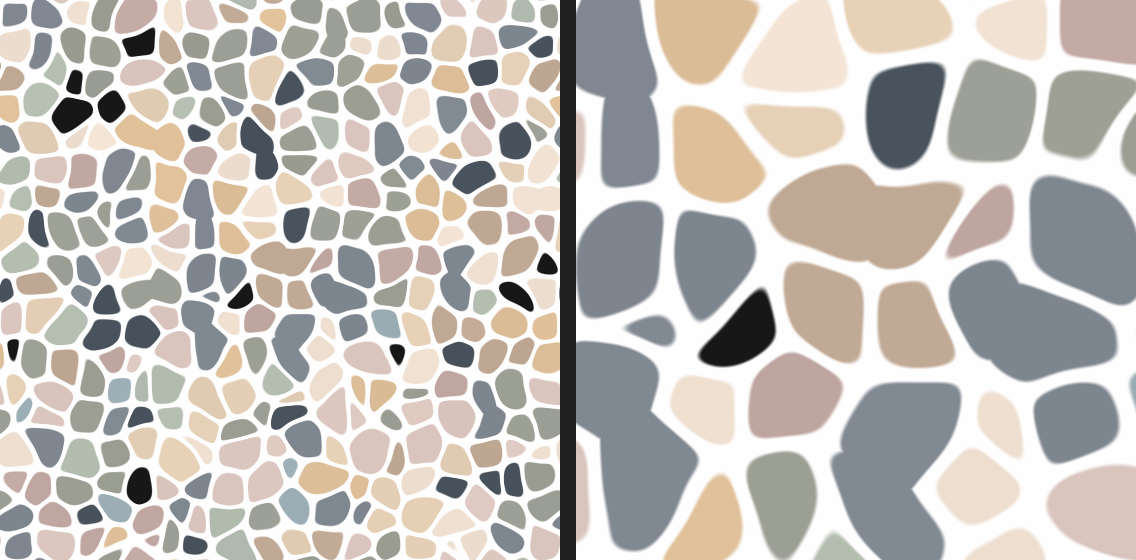
Left: the whole. Right: its middle third, enlarged.
This pattern is drawn by a three.js fragment shader. Its source:

```glsl
// Seamless terrazzo: rounded, muted pebbles packed closely on white.
varying vec2 vUv;

const float CELLS = 18.0;     // grid cells across the tile, even so pairs wrap
const float JITTER = 0.78;    // scatter of the stone centres
const float SIZE_SPREAD = 0.3;
const float ROUNDING = 0.08;  // corner softness, in cells
const float HALF_GAP = 0.072; // half the grout width, in cells
const float EDGE = 0.024;     // edge smoothing, in cells

float hash(vec2 p, float seed) {
  return fract(sin(dot(p, vec2(127.1, 311.7)) + seed * 74.7) * 43758.55);
}

// Wrapping gradient noise
float cornerSlope(vec2 corner, vec2 offset, float period, float seed) {
  float angle = 6.28318 * hash(mod(corner, period), seed);
  return dot(vec2(cos(angle), sin(angle)), offset);
}

float gradientNoise(vec2 p, float period, float seed) {
  vec2 i = floor(p);
  vec2 f = p - i;
  vec2 u = f * f * f * (f * (f * 6.0 - 15.0) + 10.0);
  vec2 e = vec2(1.0, 0.0);
  float low = mix(cornerSlope(i, f, period, seed),
                  cornerSlope(i + e.xy, f - e.xy, period, seed), u.x);
  float high = mix(cornerSlope(i + e.yx, f - e.yx, period, seed),
                   cornerSlope(i + e.xx, f - e.xx, period, seed), u.x);
  return mix(low, high, u.y);
}

vec2 warp(vec2 uv, float period, float seed) {
  return vec2(gradientNoise(uv * period, period, seed),
              gradientNoise(uv * period, period, seed + 1.0));
}

// Stone centre in xy, size weight in z
vec3 stoneSite(vec2 cell) {
  vec2 id = mod(cell, CELLS);
  vec2 shift = vec2(hash(id, 1.0), hash(id, 2.0)) - 0.5;
  return vec3(cell + 0.5 + JITTER * shift, SIZE_SPREAD * hash(id, 3.0));
}

float powerDistance(vec2 p, vec3 site) {
  vec2 d = p - site.xy;
  return dot(d, d) - site.z;
}

vec2 nearestCell(vec2 p) {
  vec2 best = floor(p);
  float least = 100.0;
  for (int y = -2; y <= 2; y++) {
    for (int x = -2; x <= 2; x++) {
      vec2 cell = floor(p) + vec2(x, y);
      float d = powerDistance(p, stoneSite(cell));
      if (d < least) { least = d; best = cell; }
    }
  }
  return best;
}

// A few stones fuse with a neighbour; the others are their own mate
vec2 mateOf(vec2 cell, float chance) {
  float across = step(0.5, hash(mod(floor(cell * 0.5), CELLS * 0.5), 4.0));
  vec2 mate = cell + (1.0 - 2.0 * mod(cell, 2.0)) * vec2(across, 1.0 - across);
  return hash(mod(min(cell, mate), CELLS), 5.0) < chance ? mate : cell;
}

// Smooth distance inside a stone to its borders, ignoring its mate
float stoneDepth(vec2 p, vec2 cell, vec2 mate) {
  vec3 own = stoneSite(cell);
  float ownDistance = powerDistance(p, own);
  float sum = 0.0001;
  for (int y = -2; y <= 2; y++) {
    for (int x = -2; x <= 2; x++) {
      vec2 other = floor(p) + vec2(x, y);
      if (distance(other, cell) < 0.5 || distance(other, mate) < 0.5) continue;
      vec3 site = stoneSite(other);
      float border = (powerDistance(p, site) - ownDistance)
                   / (2.0 * max(distance(site.xy, own.xy), 0.05));
      sum += exp(-max(border, -1.0) / ROUNDING);
    }
  }
  return -ROUNDING * log(sum);
}

vec3 stoneColour(float pick) {
  vec3 c = vec3(0.94, 0.88, 0.82);                    // cream
  c = mix(c, vec3(0.86, 0.78, 0.75), step(0.13, pick)); // blush
  c = mix(c, vec3(0.89, 0.81, 0.71), step(0.29, pick)); // sand
  c = mix(c, vec3(0.87, 0.75, 0.60), step(0.38, pick)); // amber
  c = mix(c, vec3(0.76, 0.66, 0.64), step(0.43, pick)); // rose
  c = mix(c, vec3(0.75, 0.66, 0.58), step(0.50, pick)); // tan
  c = mix(c, vec3(0.70, 0.74, 0.69), step(0.57, pick)); // sage
  c = mix(c, vec3(0.61, 0.62, 0.58), step(0.62, pick)); // moss grey
  c = mix(c, vec3(0.61, 0.68, 0.71), step(0.76, pick)); // pale teal
  c = mix(c, vec3(0.50, 0.53, 0.57), step(0.78, pick)); // slate
  c = mix(c, vec3(0.28, 0.32, 0.36), step(0.91, pick)); // navy
  return mix(c, vec3(0.09), step(0.986, pick));         // black
}

void main() {
  vec2 p = vUv * CELLS + 0.45 * warp(vUv, 9.0, 11.0) + 0.14 * warp(vUv, 18.0, 21.0);
  vec2 cell = nearestCell(p);
  vec2 mate = mateOf(cell, 0.06);
  float depth = max(stoneDepth(p, cell, mate), stoneDepth(p, mate, cell));

  // Some neighbouring stones share a hue, each with its own slight shade
  vec2 id = mod(min(cell, mate), CELLS);
  vec2 hueKey = hash(id, 6.0) < 0.3 ? floor(id * 0.5) + 40.0 : id;
  vec3 stone = stoneColour(hash(hueKey, 7.0)) * (0.98 + 0.04 * hash(id, 8.0));

  float cover = smoothstep(HALF_GAP - EDGE, HALF_GAP + EDGE, depth);
  gl_FragColor = vec4(mix(vec3(1.0, 0.995, 0.995), stone, cover), 1.0);
}
```
